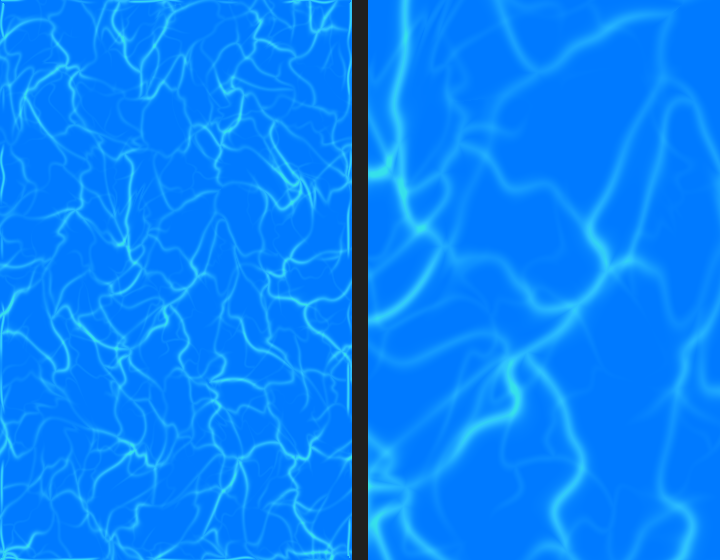
Left: the whole. Right: its middle third, enlarged.
This texture is drawn by a Shadertoy shader. Its source:

```glsl
// Sunlit pool water: wavy caustic webs of pale cyan light over flat azure.
#define CELLS_ACROSS 6.6
#define STRETCH_Y    0.84
#define BEND         0.40
#define CORE_WIDTH   0.075
#define HALO_WIDTH   0.12
#define MAIN_LIGHT   0.98
#define FAINT_LIGHT  0.50
#define WISP_LIGHT   0.20
#define RIM_LIGHT    1.0
#define DEEP_BLUE    vec3(0.0, 0.48, 1.0)
#define LIT_BLUE     vec3(0.18, 0.75, 1.0)
#define GLINT_CYAN   vec3(0.21, 0.88, 0.92)

vec2 hash2(vec2 p) {
    vec2 q = vec2(dot(p, vec2(127.1, 311.7)), dot(p, vec2(269.5, 183.3)));
    return fract(sin(q) * 43758.5);
}

// Layered, turning sines that bend straight cell borders into wiggles.
vec2 ripple(vec2 p, float bend) {
    const mat2 turn = mat2(0.8, 0.6, -0.6, 0.8);
    float freq = 1.8;
    for (int i = 0; i < 6; i++) {
        p += bend / freq * sin(freq * p.yx + vec2(1.7, 4.1) * float(i + 1));
        p = turn * p;
        freq *= 1.55;
    }
    return p;
}

// Bright thread with a soft halo around it.
float thread(float gap) {
    float core = exp(-gap * gap / (CORE_WIDTH * CORE_WIDTH));
    return 0.62 * core + 0.38 * exp(-gap / HALO_WIDTH);
}

vec2 seedAt(vec2 cell) {
    return cell + 0.08 + 0.84 * hash2(cell);
}

// Rippled cellular noise, lit along the borders. The slope of the ripple
// is divided out so that stretched threads keep nearly the same width.
float web(vec2 p, float bend) {
    const float STEP = 0.01;
    vec2 q = ripple(p, bend);
    mat2 slope = mat2(ripple(p + vec2(STEP, 0.0), bend) - q,
                      ripple(p + vec2(0.0, STEP), bend) - q) / STEP;
    vec2 cell = floor(q), home = vec2(0.0);
    float nearest = 8.0;
    for (int i = 0; i < 9; i++) {
        vec2 seed = seedAt(cell + vec2(i % 3 - 1, i / 3 - 1));
        float d = distance(seed, q);
        if (d < nearest) { nearest = d; home = seed; }
    }
    vec2 homeCell = floor(home);
    float light = 0.0;
    for (int i = 0; i < 9; i++) {
        if (i == 4) continue;
        vec2 seed = seedAt(homeCell + vec2(i % 3 - 1, i / 3 - 1));
        vec2 normal = normalize(seed - home);
        float border = dot(0.5 * (home + seed) - q, normal);
        float stretch = pow(length(normal * slope) + 0.05, 0.75);
        light = max(light, thread(2.0 * abs(border) / stretch));
    }
    return light;
}

// Variation of light strength along the threads, 0 to 1.
float swell(vec2 p) {
    p += 0.5 * sin(p.yx * 1.7 + vec2(0.4, 2.3));
    float s = sin(2.3 * p.x + 1.6 * p.y) + sin(2.9 * p.y - 2.0 * p.x + 2.0)
            + 0.8 * sin(4.6 * p.x + 2.1 * p.y + 4.0);
    return smoothstep(-2.0, 2.0, s);
}

// Broken glints running just inside the canvas rim.
float rimGlint(vec2 uv, float height) {
    vec2 side = min(uv, vec2(1.0, height) - uv);
    bool upright = side.x < side.y;
    float along = upright ? uv.y + 3.0 * step(0.5, uv.x)
                          : uv.x + 5.0 * step(0.5 * height, uv.y);
    float inset = upright ? 0.007 : 0.003;
    inset += 0.004 * sin(along * 31.0 + 2.0 * sin(along * 17.0));
    float offset = (min(side.x, side.y) - inset) / 0.004;
    float broken = sin(along * 13.0) + sin(along * 29.0 + 1.0);
    return exp(-offset * offset) * smoothstep(-0.7, 0.9, broken);
}

void mainImage(out vec4 fragColor, in vec2 fragCoord) {
    vec2 uv = fragCoord / iResolution.x;
    float height = iResolution.y / iResolution.x;
    vec2 p = uv * CELLS_ACROSS * vec2(1.0, STRETCH_Y);

    // Strong web, fainter web beneath it, and fine wisps in bright water.
    float strength = swell(p);
    float light = MAIN_LIGHT * mix(0.2, 1.0, strength) * web(p + 3.0, BEND);
    light += FAINT_LIGHT * swell(p.yx + 9.0) * web(p * 1.1 + 17.0, BEND);
    light += WISP_LIGHT * strength * web(p * 1.5 + 41.0, BEND * 1.1);
    light = max(light - 0.05, 0.0);
    light = max(light, RIM_LIGHT * rimGlint(uv, height));

    // Azure to light blue, then to cyan at the brightest glints.
    vec3 color = mix(DEEP_BLUE, LIT_BLUE, min(light / 0.8, 1.0));
    color = mix(color, GLINT_CYAN, smoothstep(0.76, 1.15, light));
    fragColor = vec4(color, 1.0);
}
```
